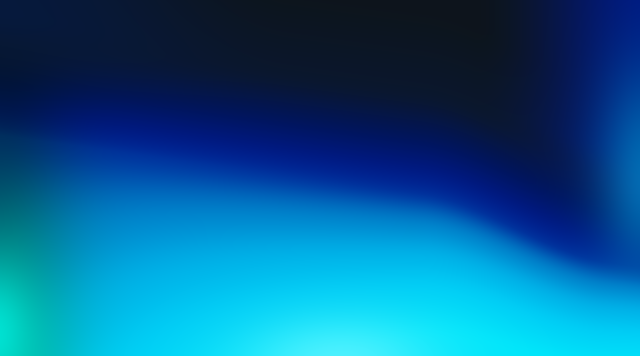
Write a WebGL 2 fragment shader that draws this background.

```glsl
#version 300 es
precision highp float;
// Soft gradient backdrop: a dark night sky falling over a curved horizon into bright cyan.

uniform vec2 u_resolution;
out vec4 fragColor;

// Horizon: a gentle slope with an extra drop on the right
const float HORIZON_LEFT = 0.62;
const float HORIZON_SLOPE = 0.25;
const float HORIZON_DROP = 0.12;
const vec2 DROP_RANGE = vec2(0.66, 0.95);

// Depth below the horizon is stretched on the left and compressed on the right
const float DEPTH_SCALE_LEFT = 0.3;
const float DEPTH_SCALE_GAIN = 1.45;

// Vertical colour ramp, from deep water up to night
const int STOPS = 9;
const float LEVEL[STOPS] = float[](-0.49, -0.32, -0.20, -0.083, 0.0, 0.06, 0.153, 0.27, 0.50);
const vec3 RAMP[STOPS] = vec3[](
    vec3(0.00, 0.90, 0.98), vec3(0.00, 0.80, 0.96), vec3(0.00, 0.68, 0.90),
    vec3(0.00, 0.47, 0.77), vec3(0.00, 0.18, 0.61), vec3(0.00, 0.10, 0.52),
    vec3(0.00, 0.08, 0.36), vec3(0.04, 0.09, 0.18), vec3(0.05, 0.08, 0.11));
const float RAMP_BLUR = 0.025;

// Washes and glows
const vec3 NAVY = vec3(0.02, 0.10, 0.26);
const vec3 ROYAL = vec3(0.00, 0.09, 0.50);
const vec3 AZURE = vec3(0.00, 0.42, 0.70);
const vec3 TEAL = vec3(0.00, 0.90, 0.84);
const vec3 ICE = vec3(0.36, 0.95, 1.00);
const vec3 LEFT_SHADE = vec3(1.0, 0.92, 0.60);

// Elliptical Gaussian falloff
float glow(vec2 p, vec2 centre, vec2 radius) {
    vec2 q = (p - centre) / radius;
    return exp(-dot(q, q));
}

float horizon(float x) {
    return HORIZON_LEFT - HORIZON_SLOPE * x
         - HORIZON_DROP * smoothstep(DROP_RANGE.x, DROP_RANGE.y, x);
}

vec3 ramp(float level) {
    vec3 colour = RAMP[0];
    for (int i = 1; i < STOPS; i++) {
        float t = (level - LEVEL[i - 1]) / (LEVEL[i] - LEVEL[i - 1]);
        colour = mix(colour, RAMP[i], clamp(t, 0.0, 1.0));
    }
    return colour;
}

// Averages nearby levels to round off the joins between stops
vec3 softRamp(float level) {
    vec3 sum = vec3(0.0);
    for (int i = -2; i <= 2; i++) sum += ramp(level + RAMP_BLUR * float(i) * 0.5);
    return sum / 5.0;
}

void main() {
    vec2 uv = gl_FragCoord.xy / u_resolution;

    // Base gradient following the horizon
    float height = uv.y - horizon(uv.x);
    float depthScale = DEPTH_SCALE_LEFT + DEPTH_SCALE_GAIN * uv.x;
    vec3 colour = softRamp(height * (height < 0.0 ? depthScale : 1.0));

    // Left edge: muted blue, then a teal glow in the lower corner
    colour *= mix(vec3(1.0), LEFT_SHADE, glow(uv, vec2(0.0, uv.y), vec2(0.11, 1.0)));
    colour = mix(colour, TEAL, 0.95 * glow(uv, vec2(-0.01, 0.06), vec2(0.075, 0.21)));

    // Upper sky: navy on the left, royal blue on the right
    float sky = smoothstep(0.08, 0.35, height);
    colour = mix(colour, NAVY, 0.85 * sky * (1.0 - smoothstep(0.0, 0.45, uv.x)));
    colour = mix(colour, ROYAL, sky * smoothstep(0.74, 1.02, uv.x));

    // Azure light on the right edge and icy light at the bottom
    vec3 lit = max(colour, AZURE);
    colour = mix(colour, lit, glow(uv, vec2(1.01, 0.50), vec2(0.075, 0.30)));
    colour = mix(colour, ICE, 0.85 * glow(uv, vec2(0.53, -0.02), vec2(0.15, 0.13)));

    fragColor = vec4(colour, 1.0);
}
```
